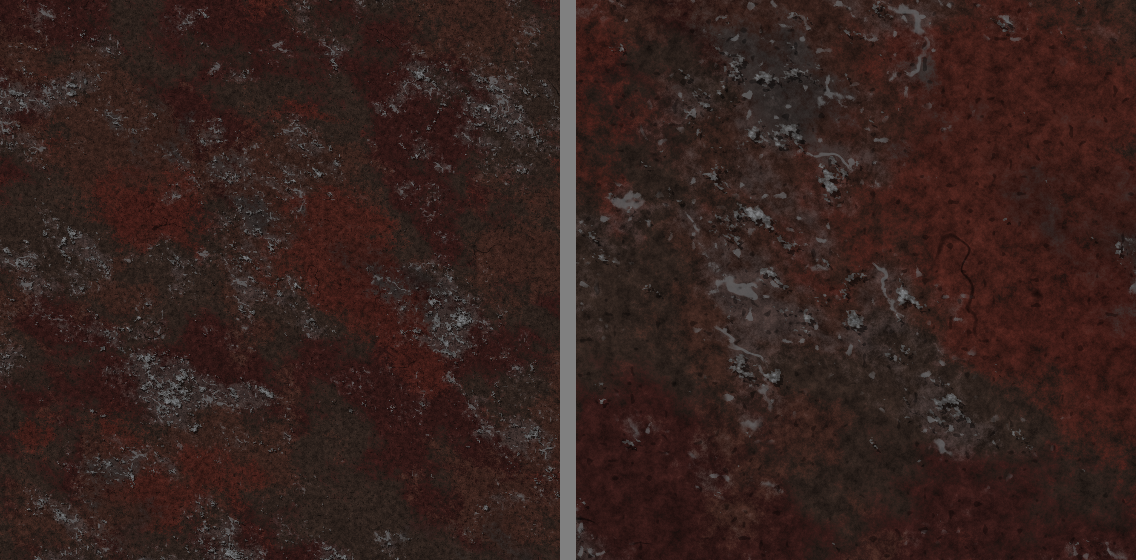
Left, the full canvas; right, a detail of the centre.
This texture is drawn by a three.js fragment shader. Its source:

```glsl
// Weathered dark stone: rust, oxblood and umber stains drift along sloping strata,
// overlaid with clusters of ragged grey flakes, short veins, specks and dark cracks.
// Stains use warped gradient noise; the gritty detail stays almost unwarped and crisp.
varying vec2 vUv;

#define STAIN_SCALE 4.0
#define CLUSTER_SCALE 5.2
#define FLAKE_SCALE 42.0
#define FLAKE_CUTOFF 0.77
#define VEIN_SCALE 15.0
#define SPECK_SCALE 150.0
#define GRAIN_SCALE 95.0
#define GRAIN_STRENGTH 0.33
#define STAIN_WARP 0.04
#define DETAIL_WARP 0.006
#define STRATA_DIRECTION vec2(0.88, -0.47)

const vec3 UMBER = vec3(0.176, 0.132, 0.112);
const vec3 OXBLOOD = vec3(0.183, 0.090, 0.082);
const vec3 CLAY = vec3(0.214, 0.132, 0.108);
const vec3 RUST = vec3(0.248, 0.108, 0.088);
const vec3 SLATE = vec3(0.222, 0.182, 0.174);
const vec3 CHARCOAL = vec3(0.140, 0.130, 0.126);
const vec3 ASH = vec3(0.290, 0.282, 0.278);
const vec3 PALE_GREY = vec3(0.470, 0.480, 0.490);

float hash(vec2 p) {
  vec3 q = fract(p.xyx * 0.1031);
  q += dot(q, q.yzx + 33.33);
  return fract((q.x + q.y) * q.z);
}

float cornerSlope(vec2 cell, vec2 offset) {
  float angle = 6.2832 * hash(cell);
  return dot(vec2(cos(angle), sin(angle)), offset);
}

// Gradient noise, roughly -0.7 to 0.7
float gradientNoise(vec2 p) {
  vec2 i = floor(p);
  vec2 f = p - i;
  vec2 u = f * f * f * (f * (f * 6.0 - 15.0) + 10.0);
  vec2 e = vec2(1.0, 0.0);
  float low = mix(cornerSlope(i, f), cornerSlope(i + e, f - e), u.x);
  float high = mix(cornerSlope(i + e.yx, f - e.yx), cornerSlope(i + 1.0, f - 1.0), u.x);
  return mix(low, high, u.y);
}

// Summed octaves; a higher roughness gives crisper, more broken detail
float fbm(vec2 p, float roughness) {
  mat2 turn = mat2(0.8, 0.6, -0.6, 0.8);
  float sum = 0.0;
  float amplitude = 1.0;
  for (int i = 0; i < 5; i++) {
    sum += amplitude * gradientNoise(p);
    p = turn * p * 2.03 + 7.1;
    amplitude *= roughness;
  }
  return sum;
}

// Ragged flake height; clusters raise it above the cutoff
float flakeHeight(vec2 p, float cluster) {
  return fbm(p * FLAKE_SCALE + 9.0, 0.78) + cluster - FLAKE_CUTOFF;
}

void main() {
  // Strata coordinates, stretched along the slope: p for stains, d for detail
  vec2 along = STRATA_DIRECTION;
  vec2 strata = vec2(dot(vUv, along), dot(vUv, vec2(-along.y, along.x)));
  strata *= vec2(0.8, 1.1);
  vec2 warp = vec2(fbm(strata * 6.0 + 3.0, 0.5), fbm(strata * 6.0 + 31.0, 0.5));
  vec2 p = strata + STAIN_WARP * warp;
  vec2 d = strata + DETAIL_WARP * warp;

  float mottle = fbm(d * 18.0 + 23.0, 0.7);
  float grain = fbm(vUv * GRAIN_SCALE + 5.0, 0.85);
  float cluster = fbm(p * CLUSTER_SCALE + 70.0, 0.6) + 0.22 * mottle;

  // Broad stains with grain-broken edges
  float fray = 0.16 * grain + 0.25 * mottle;
  float blood = fbm(p * STAIN_SCALE + 11.0, 0.6) + fray;
  float clay = fbm(p * STAIN_SCALE + 47.0, 0.6) + fray;
  float rust = fbm(p * STAIN_SCALE * 0.8 + 83.0, 0.6) - 0.35 * cluster + fray;
  float char = fbm(p * STAIN_SCALE + 129.0, 0.6) + fray;
  vec3 color = mix(UMBER, OXBLOOD, smoothstep(-0.24, 0.16, blood));
  color = mix(color, CLAY, 0.9 * smoothstep(0.0, 0.3, clay));
  color = mix(color, RUST, 0.8 * smoothstep(0.18, 0.52, rust));
  color = mix(color, SLATE, 0.85 * smoothstep(0.12, 0.55, cluster + fray));
  color = mix(color, CHARCOAL, 0.7 * smoothstep(0.45, 0.8, char));

  // Grit, soft mottling and tiny pits
  color *= clamp(1.0 + GRAIN_STRENGTH * grain + 0.14 * mottle, 0.4, 1.7);
  float pits = gradientNoise(vUv * SPECK_SCALE * 1.3 + 61.0) + 0.15 * mottle;
  color *= 1.0 - 0.35 * smoothstep(0.36, 0.5, pits);

  // Sparse thin cracks
  float crackLine = abs(fbm(p * 4.0 + 151.0, 0.6));
  float crackMask = smoothstep(0.12, 0.35, gradientNoise(p * 6.0 + 93.0));
  crackMask *= smoothstep(-0.3, 0.1, mottle);
  color *= 1.0 - 0.5 * crackMask * (1.0 - smoothstep(0.004, 0.02, crackLine));

  // Flakes with a small shadow on their lower right
  float height = flakeHeight(d, cluster);
  float shadow = smoothstep(0.0, 0.16, flakeHeight(d + vec2(-0.0025, 0.0015), cluster));
  color *= 1.0 - 0.45 * shadow;
  float flake = smoothstep(0.0, 0.14, height);
  vec3 flakeColor = mix(ASH, PALE_GREY, smoothstep(0.08, 0.7, height + 0.15 * grain));
  color = mix(color, flakeColor * (1.0 + 0.2 * grain), 0.88 * flake);

  // Short jagged veins and specks around the clusters
  float veinLine = abs(fbm(d * VEIN_SCALE + 17.0, 0.5));
  float veinMask = smoothstep(0.0, 0.3, cluster) * smoothstep(0.1, 0.35, mottle + 0.15 * grain);
  float vein = veinMask * (1.0 - smoothstep(0.02, 0.06, veinLine));
  float speck = smoothstep(0.34, 0.46, gradientNoise(vUv * SPECK_SCALE + 41.0) + 0.08 * grain);
  speck *= smoothstep(-0.05, 0.35, cluster + 0.35 * mottle);
  color = mix(color, mix(ASH, PALE_GREY, 0.6), max(0.7 * vein, 0.7 * speck));

  gl_FragColor = vec4(color, 1.0);
}
```
